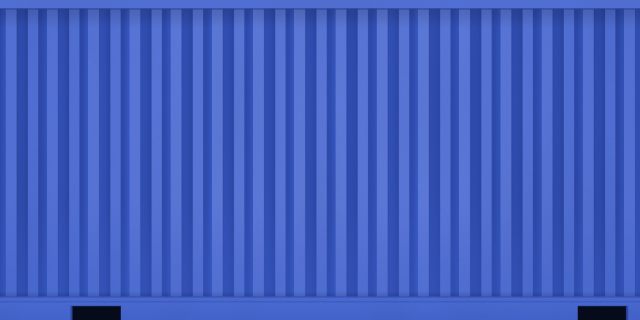
Write a Shadertoy shader that draws this texture.

```glsl
// Blue corrugated container wall with a top rail, a bottom sill and two fork pockets.

// Layout, in units of the canvas height
const float PITCH = 0.12883;
const float FIRST_RIB = 0.0182;
const float RAIL_Y = 0.973;
const float SILL_Y = 0.073;
const float SEAM_Y = 0.057;

// Paint colours
const vec3 LIGHT = vec3(0.355, 0.465, 0.835);
const vec3 FACE = vec3(0.295, 0.415, 0.81);
const vec3 MID = vec3(0.22, 0.35, 0.77);
const vec3 SHADE = vec3(0.18, 0.29, 0.67);
const vec3 DEEP = vec3(0.155, 0.25, 0.585);
const vec3 POCKET = vec3(0.025, 0.045, 0.11);

float hash(vec2 p) {
    vec3 q = fract(vec3(p.xyx) * 0.1031);
    q += dot(q, q.yzx + 33.33);
    return fract((q.x + q.y) * q.z);
}

float valueNoise(vec2 p) {
    vec2 cell = floor(p);
    vec2 f = fract(p);
    f = f * f * (3.0 - 2.0 * f);
    float low = mix(hash(cell), hash(cell + vec2(1, 0)), f.x);
    float high = mix(hash(cell + vec2(0, 1)), hash(cell + vec2(1, 1)), f.x);
    return mix(low, high, f.y);
}

// Smooth step up at an edge
float edge(float at, float x, float aa) {
    return smoothstep(at - aa, at + aa, x);
}

float band(float from, float to, float x, float aa) {
    return edge(from, x, aa) - edge(to, x, aa);
}

float boxMask(vec2 p, vec2 center, vec2 halfSize, float aa) {
    vec2 d = abs(p - center) - halfSize;
    return 1.0 - edge(0.0, max(d.x, d.y), aa);
}

// One pitch: raised face, falling side, recessed face, rising side
vec3 corrugation(vec2 p, float aa) {
    float ribs = (p.x - FIRST_RIB) / PITCH;
    float id = floor(ribs);
    float t = fract(ribs);
    float soft = aa / PITCH;
    float tone = hash(vec2(id + 40.0, 7.0));
    float center = 1.0 - smoothstep(0.25, 1.0, abs(p.x - 1.0));

    vec3 raised = mix(FACE, LIGHT, 0.4 + 0.6 * center);
    vec3 recess = mix(FACE, LIGHT, 0.15 + 0.65 * center);
    vec3 falling = mix(SHADE, MID, 0.45 * tone * smoothstep(0.55, 0.27, t));
    falling = mix(falling, DEEP, 0.55 * smoothstep(0.40, 0.53, t) * (1.0 - 0.5 * center));
    vec3 rising = mix(SHADE, MID, (0.35 + 0.5 * tone) * smoothstep(0.84, 1.0, t));
    rising = mix(rising, DEEP, 0.4 * (1.0 - center) * smoothstep(0.95, 0.79, t));

    vec3 col = mix(raised, falling, edge(0.265, t, soft));
    col = mix(col, recess, edge(0.535, t, soft));
    col = mix(col, rising, edge(0.785, t, soft));
    col = mix(col, raised, edge(1.0, t, soft) + 1.0 - edge(0.0, t, soft));

    // Fine crease beside the raised face
    col *= 1.0 - 0.08 * band(0.255, 0.285, t, soft);

    // Bounce light from below and shadows under the rail and over the sill
    float low = smoothstep(0.42, 0.08, p.y);
    col = mix(col, MID, low * 0.28);
    col *= 1.0 - 0.13 * smoothstep(RAIL_Y - 0.07, RAIL_Y, p.y);
    col *= 1.0 - 0.12 * smoothstep(SILL_Y + 0.02, SILL_Y, p.y);
    return col;
}

// Flat rail and sill, with their seams
vec3 frame(vec3 col, vec2 p, float aa) {
    col = mix(col, mix(FACE, LIGHT, 0.35), edge(RAIL_Y, p.y, aa));
    col = mix(col, DEEP, 0.75 * band(RAIL_Y - 0.003, RAIL_Y + 0.001, p.y, aa));
    vec3 sill = mix(MID, FACE, 0.55 + 0.3 * smoothstep(0.0, SEAM_Y, p.y));
    col = mix(col, sill, 1.0 - edge(SILL_Y, p.y, aa));
    col = mix(col, SHADE, 0.7 * band(SILL_Y - 0.003, SILL_Y + 0.001, p.y, aa));
    return mix(col, SHADE, 0.45 * band(SEAM_Y - 0.002, SEAM_Y + 0.002, p.y, aa));
}

vec3 forkPockets(vec3 col, vec2 p, float aa) {
    for (int i = 0; i < 2; i++) {
        float side = float(i);
        vec2 center = vec2(0.302 + 1.579 * side, 0.0);
        vec2 rimShift = vec2(mix(-0.004, 0.004, side), 0.0);
        col = mix(col, DEEP, 0.8 * boxMask(p, center + rimShift, vec2(0.078, 0.045), aa));
        col = mix(col, POCKET, boxMask(p, center, vec2(0.0755, 0.043), aa));
    }
    return col;
}

void mainImage(out vec4 fragColor, in vec2 fragCoord) {
    vec2 p = fragCoord / iResolution.y;
    float aa = 0.75 / iResolution.y;
    vec3 col = frame(corrugation(p, aa), p, aa);

    // Faint unevenness and grain of the paint
    float wear = valueNoise(p * vec2(9.0, 3.0)) + 0.5 * valueNoise(p * 160.0);
    col *= 1.0 + 0.025 * (wear - 0.75);
    fragColor = vec4(forkPockets(col, p, aa), 1.0);
}
```
